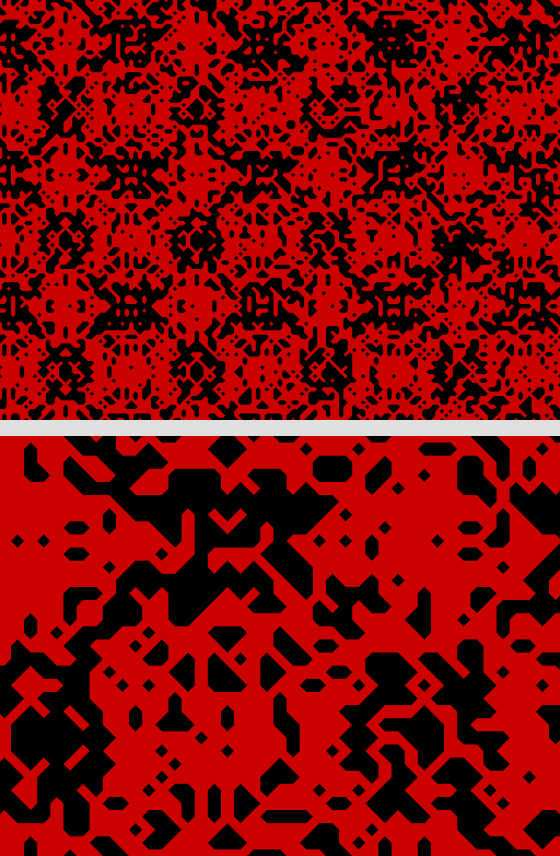
Top, the full canvas; bottom, a detail of the centre.
Reproduce this pattern procedurally as a WebGL 1 fragment shader.

```glsl
precision highp float;
// Red and black maze: a grid of random on/off points is outlined by marching
// squares, giving straight and diagonal edges. The random bits are mirrored in
// kaleidoscope tiles, whose symmetry decays toward the upper right.

uniform vec2 u_resolution;

const float PI = 3.14159265;
const vec2 GRID = vec2(128.0, 96.0);       // grid points across the canvas
const float HALF_TILE = 15.0;              // grid points between mirror axes
const vec2 MIRROR_SHIFT = vec2(0.0, 11.0);
const float RED_SHARE = 0.53;
const vec3 BLACK = vec3(0.003, 0.0, 0.0);
const vec3 RED = vec3(0.795, 0.0, 0.0);

float hash(vec2 p, float seed) {
  vec3 q = fract(vec3(p.xyx) * 0.1031 + seed * 0.0713);
  q += dot(q, q.yzx + 33.33);
  return fract((q.x + q.y) * q.z);
}

// Reflects a grid point into one quarter of its tile.
vec2 mirrorFold(vec2 point) {
  return abs(mod(point - MIRROR_SHIFT, 2.0 * HALF_TILE) - HALF_TILE);
}

// Chance of red: clumps of red and black alternate like a checkerboard.
float redChance(vec2 folded) {
  vec2 wave = cos(PI * folded / HALF_TILE);
  float clump = wave.x * wave.y;
  return RED_SHARE + 0.1 * clump + 0.3 * clump * clump * clump;
}

// State of a grid point: 1 is red, 0 is black.
float gridBit(vec2 point) {
  vec2 folded = mirrorFold(point);
  float disorder = mix(0.03, 0.55, dot(point / GRID, vec2(0.6, 0.4)));
  float isStray = step(hash(point, 5.0), disorder);
  float value = mix(hash(folded, 2.0), hash(point, 9.0), isStray);
  return step(value, redChance(folded));
}

// Signed distance to the diagonal cut around one corner of a square.
float cornerCut(vec2 local, vec2 corner) {
  vec2 offset = abs(local - corner);
  return (offset.x + offset.y - 0.5) * 0.70711;
}

float minOf(vec4 v) {
  return min(min(v.x, v.y), min(v.z, v.w));
}

// Signed distance to the outline, positive in red, in grid units.
// Bits are ordered lower left, lower right, upper left, upper right.
float outline(vec2 local, vec4 bits) {
  vec4 cuts = vec4(cornerCut(local, vec2(0.0, 0.0)),
                   cornerCut(local, vec2(1.0, 0.0)),
                   cornerCut(local, vec2(0.0, 1.0)),
                   cornerCut(local, vec2(1.0, 1.0)));
  float redCount = dot(bits, vec4(1.0));
  bool saddle = abs(bits.x + bits.w - bits.y - bits.z) > 1.5;

  // Mostly red: carve out black corners. Saddles keep red connected.
  if (redCount > 2.5 || saddle) return minOf(mix(cuts, vec4(1.0), bits));
  // Mostly black: keep only the red corner.
  if (redCount < 1.5) return -minOf(mix(vec4(1.0), cuts, bits));
  // Two neighbours: a straight edge halfway across.
  vec2 rows = mix(bits.xz, bits.yw, local.x);
  return mix(rows.x, rows.y, local.y) - 0.5;
}

void main() {
  float cellPixels = u_resolution.y / GRID.y;
  vec2 position = gl_FragCoord.xy / cellPixels;
  vec2 base = floor(position);
  vec4 bits = vec4(gridBit(base),
                   gridBit(base + vec2(1.0, 0.0)),
                   gridBit(base + vec2(0.0, 1.0)),
                   gridBit(base + vec2(1.0, 1.0)));

  // One pixel wide edge smoothing.
  float edge = outline(position - base, bits);
  float coverage = clamp(edge * cellPixels + 0.5, 0.0, 1.0);
  gl_FragColor = vec4(mix(BLACK, RED, coverage), 1.0);
}
```
